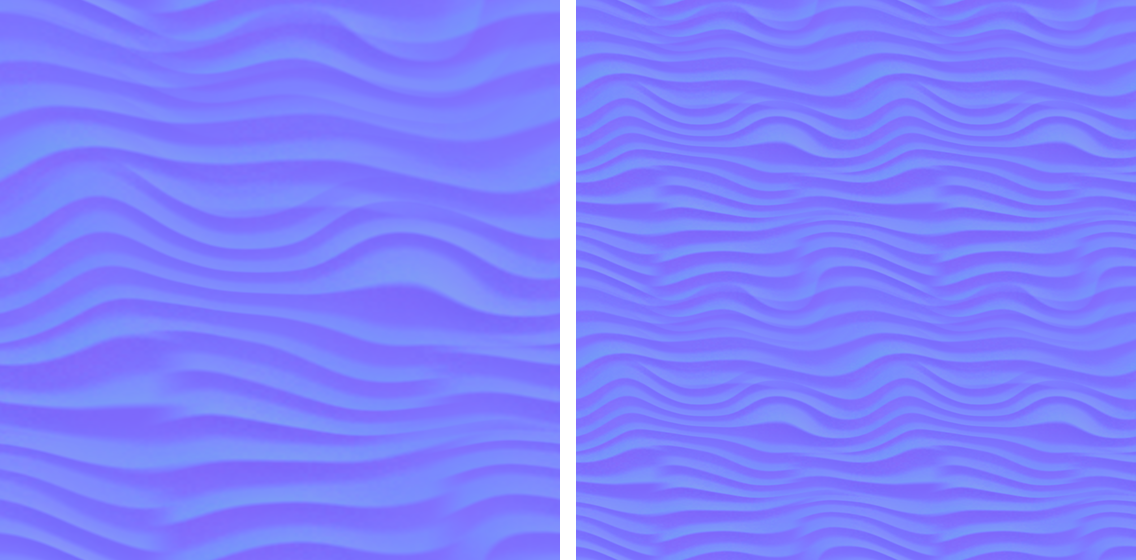
Left: one tile. Right: repeated 2 by 2.
A three.js fragment shader for this texture map:

```glsl
#define RIPPLES_WIDE 12.0    // whole ripple counts over the tile height
#define RIPPLES_FINE 16.0
#define BEND 0.20            // irregular sway, large and small
#define WOBBLE 0.05
#define SWELL 0.018          // regular sway
#define CREST_WIDTH 0.14     // crisp edge, in parts of one ripple
#define TROUGH_WIDTH 0.24    // soft edge, in parts of one ripple
#define LIT_SLOPE 0.040
#define SHADE_SLOPE -0.035
#define CREST_GAIN 0.026
#define GRAIN 0.024
#define FLAT_NORMAL vec2(0.49, 0.491)

varying vec2 vUv;

float hash(vec2 p) {
  return fract(sin(dot(p, vec2(127.1, 311.7))) * 43758.5453);
}

// Value noise that wraps after a whole number of cells
float tileNoise(vec2 uv, vec2 cells, float seed) {
  vec2 p = uv * cells + fract(seed * vec2(0.37, 0.61));
  vec2 i = floor(p);
  vec2 f = p - i;
  f = f * f * f * (f * (f * 6.0 - 15.0) + 10.0);
  vec2 a = mod(i, cells) + seed;
  vec2 b = mod(i + 1.0, cells) + seed;
  return mix(mix(hash(a), hash(vec2(b.x, a.y)), f.x),
             mix(hash(vec2(a.x, b.y)), hash(b), f.x), f.y);
}

// Vertical shift that bends the ripples
float sway(vec2 uv) {
  return BEND * (tileNoise(uv, vec2(3.0, 2.0), 3.0) - 0.5)
       + WOBBLE * (tileNoise(uv, vec2(5.0, 3.0), 17.0) - 0.5)
       + SWELL * sin(6.2831853 * (2.0 * uv.x + uv.y) + 2.0);
}

// Slope across one ripple: crisp at the crest, soft in the trough
float rippleSlope(float phase, float duty) {
  float t = fract(phase);
  float lit = smoothstep(0.0, CREST_WIDTH, t)
            * (1.0 - smoothstep(duty - TROUGH_WIDTH * 0.5, duty + TROUGH_WIDTH * 0.5, t));
  float litGain = CREST_GAIN * (1.0 - smoothstep(0.05, duty, t));
  float nearCrest = max(smoothstep(duty, 0.97, t), 1.0 - smoothstep(0.0, CREST_WIDTH, t));
  return mix(SHADE_SLOPE - CREST_GAIN * nearCrest, LIT_SLOPE + litGain, lit);
}

void main() {
  vec2 uv = vUv;
  float shift = sway(uv);
  float tilt = (sway(uv + vec2(0.004, 0.0)) - shift) / 0.004;
  float y = uv.y - shift;
  vec2 along = vec2(uv.x, y);

  // Two ripple trains cross over, so that bands fork and merge
  float duty = 0.56 + 0.34 * (tileNoise(uv, vec2(3.0, 8.0), 29.0) - 0.5);
  float drift = 1.8 * tileNoise(uv, vec2(3.0, 4.0), 37.0);
  float wide = rippleSlope(y * RIPPLES_WIDE + 0.2, duty);
  float fine = rippleSlope(y * RIPPLES_FINE + drift, duty);
  float train = smoothstep(0.36, 0.60, tileNoise(along, vec2(2.0, 5.0), 43.0));
  float slope = mix(wide, fine, train);

  // Ripple strength drifts along the bands, the brightest crests stand out
  slope *= 0.55 + 0.9 * tileNoise(along, vec2(3.0, 9.0), 53.0);
  slope += 3.0 * slope * max(slope, 0.0);

  // Faint sand grain in patches
  vec2 grain = vec2(tileNoise(uv, vec2(120.0, 150.0), 7.0),
                    tileNoise(uv, vec2(130.0, 160.0), 11.0)) - 0.5;
  grain *= GRAIN * tileNoise(uv, vec2(9.0, 12.0), 67.0);

  // Pack the normal
  vec2 offset = vec2(-slope * tilt * 0.8, slope) + grain;
  gl_FragColor = vec4(FLAT_NORMAL + offset, 1.0 - 2.4 * dot(offset, offset), 1.0);
}
```
